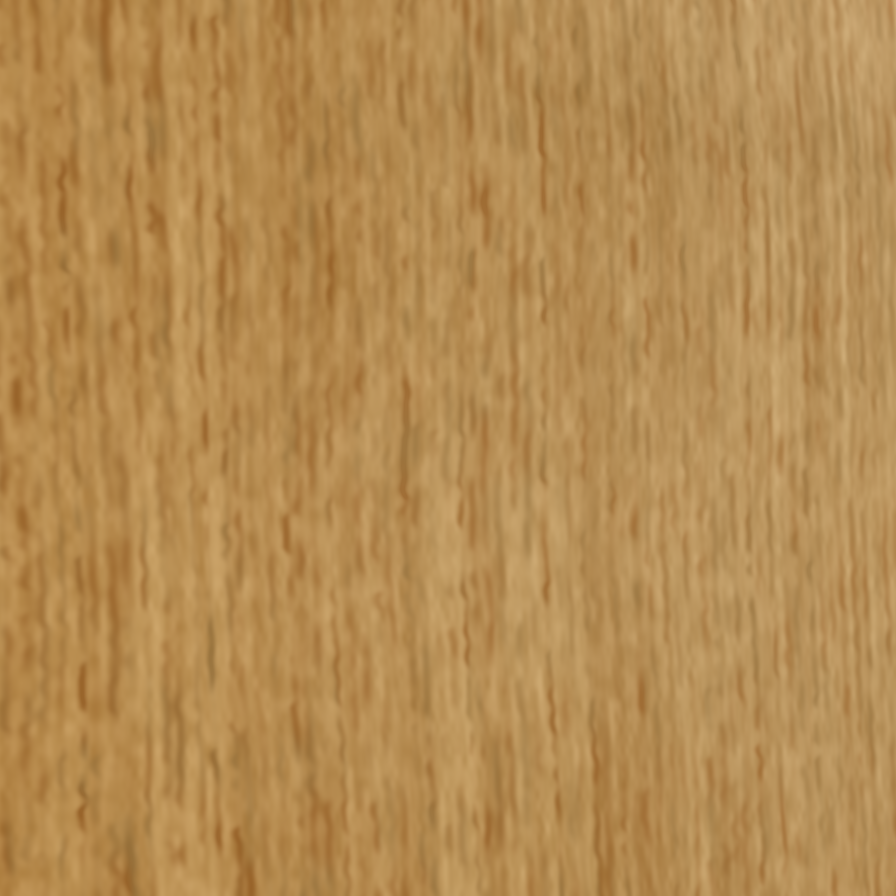
Write a Shadertoy shader that draws this texture.

```glsl
// Pale golden straight-grained wood: thin, nearly upright rows of short brown
// pores between light streaks, coarse and warm at the left, fine and paler at
// the right. Rows are scattered by hash; pores and fibres come from value noise.
#define ROWS_LEFT 46.0
#define ROWS_GAIN 17.0
#define LEAN 0.035
#define PORE_RATE 29.0
#define PORE_DEPTH 0.80
#define STREAK_GAIN 0.105
#define FIBRE_GAIN 0.105
#define WARM_GROUND vec3(0.724, 0.550, 0.305)
#define PALE_GROUND vec3(0.738, 0.592, 0.378)
#define BROWN_PORE vec3(0.560, 0.345, 0.125)
#define OLIVE_PORE vec3(0.560, 0.420, 0.215)

float hash(vec2 p) {
    vec3 q = fract(vec3(p.xyx) * 0.1031);
    q += dot(q, q.yzx + 33.33);
    return fract((q.x + q.y) * q.z);
}

float noise(vec2 p) {
    vec2 cell = floor(p), f = fract(p);
    f = f * f * (3.0 - 2.0 * f);
    float low = mix(hash(cell), hash(cell + vec2(1, 0)), f.x);
    float high = mix(hash(cell + vec2(0, 1)), hash(cell + vec2(1, 1)), f.x);
    return mix(low, high, f.y);
}

// Coordinate across the grain, in rows; the rows get narrower to the right.
float grainCoord(vec2 p) {
    float bend = 0.016 * (noise(p * vec2(2.2, 2.6) + 7.0) - 0.5);
    float wobble = 0.0035 * (noise(p * vec2(9.0, 13.0) + 31.0) - 0.5);
    float x = p.x + LEAN * p.y + bend + wobble;
    return ROWS_LEFT * x + ROWS_GAIN * x * x;
}

// Broken dark dashes along the rows nearest to this point.
float pores(float row, float y) {
    float total = 0.0;
    for (int i = -1; i <= 1; i++) {
        float id = floor(row) + float(i) + 20.0;
        float seed = hash(vec2(id, 3.7));
        float centre = id - 20.0 + 0.5 + 0.4 * (seed - 0.5);
        float shift = 50.0 * hash(vec2(id, 9.1));
        float rate = PORE_RATE * (0.75 + 0.5 * seed);
        float dash = noise(vec2(floor(id) * 5.0, y * rate + shift));
        float fine = noise(vec2(floor(id) * 7.0, y * rate * 2.1 + shift));
        float run = noise(vec2(floor(id) * 3.0, y * 4.0 + shift));
        float ink = 0.16 + 0.84 * smoothstep(0.22, 0.78, 0.65 * dash + 0.35 * fine);
        ink *= 0.65 + 0.55 * run;
        ink *= mix(0.5, 1.1, hash(vec2(id, 5.3)));
        float width = 0.18 + 0.10 * hash(vec2(id, 1.9));
        float across = (row - centre + 0.3 * (fine - 0.5)) / width;
        total += ink * exp(-0.5 * across * across);
    }
    return min(total, 1.0);
}

void mainImage(out vec4 fragColor, in vec2 fragCoord) {
    vec2 p = fragCoord / iResolution.xy;
    float row = grainCoord(p);

    // Ground: warm to pale from left to right, with soft clouds.
    float cloud = noise(p * vec2(3.0, 2.5) + 11.0) - 0.5;
    float pale = smoothstep(0.05, 1.0, p.x + 0.15 * p.y + 0.3 * cloud);
    vec3 color = mix(WARM_GROUND, PALE_GROUND, pale);
    color += 0.025 * cloud;

    // Long light and dark streaks, then short fibres.
    float streak = 0.65 * noise(vec2(row * 1.5 + 60.0, p.y * 3.0))
                 + 0.35 * noise(vec2(row * 0.4 + 90.0, p.y * 1.5)) - 0.5;
    color += STREAK_GAIN * streak * vec3(0.85, 1.1, 1.15);
    float fibre = 0.6 * noise(vec2(row * 2.1 + 17.0, p.y * 38.0))
                + 0.4 * noise(vec2(row * 2.9 + 41.0, p.y * 80.0)) - 0.5;
    color += FIBRE_GAIN * fibre * vec3(0.9, 1.0, 1.1);

    // Pores: brown on the warm side, more olive on the pale side.
    float olive = noise(vec2(row * 0.9 + 5.0, p.y * 14.0));
    olive = smoothstep(0.3, 1.0, olive + 0.25 * pale);
    vec3 poreColor = mix(BROWN_PORE, OLIVE_PORE, olive) + 0.04 * pale;
    float depth = PORE_DEPTH * mix(1.0, 0.85, pale);
    color = mix(color, poreColor, depth * pores(row, p.y));

    // Sheen in the upper right, crossed by a soft dim band.
    float sheen = smoothstep(0.6, 1.1, p.x) * smoothstep(0.5, 1.0, p.y);
    float offBand = (p.y - 0.97 + 0.14 * p.x) / 0.06;
    float band = exp(-offBand * offBand) * smoothstep(0.35, 0.7, p.x);
    color += 0.045 * sheen * vec3(0.9, 1.0, 1.2) - 0.025 * band;

    fragColor = vec4(clamp(color, 0.0, 1.0), 1.0);
}
```
